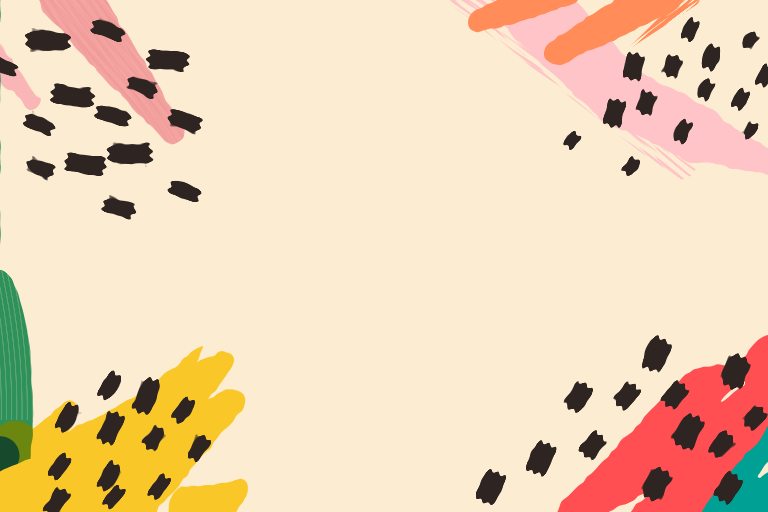
Give the GLSL for this background, as a WebGL 2 fragment shader.

```glsl
#version 300 es
precision highp float;
// Cream paper with painted corners: tapered brush strokes (capsule distances),
// a leaf, and curved rows of dark ink dabs. Layered sines roughen the edges
// and break the dry strokes into bristle streaks.
uniform vec2 u_resolution;
out vec4 outColor;

#define EDGE_ROUGH 0.0018
#define DRY_CUTOFF 0.1
#define DAB_TILT 0.5
#define DAB_MIN 0.68
#define DAB_MAX 1.15
#define DAB_FRAY 0.003

const vec3 PAPER = vec3(.99, .925, .82);
const vec3 ROSE = vec3(.95, .63, .62);
const vec3 BLUSH = vec3(1., .77, .78);
const vec3 ORANGE = vec3(1., .55, .35);
const vec3 YELLOW = vec3(.98, .78, .16);
const vec3 GREEN = vec3(.18, .57, .35);
const vec3 OLIVE = vec3(.42, .53, .06);
const vec3 RED = vec3(1., .31, .32);
const vec3 TEAL = vec3(0., .63, .58);
const vec3 INK = vec3(.18, .145, .135);

float hash(vec2 p) { return fract(sin(dot(p, vec2(127.1, 311.7))) * 4375.5); }

// Axes turned so that x runs along the given angle.
vec2 turn(vec2 p, float a) {
  return vec2(cos(a) * p.x + sin(a) * p.y, cos(a) * p.y - sin(a) * p.x);
}

float wobble(vec2 p) {
  return sin(p.x * 61. + 2. * sin(p.y * 43.)) + .6 * sin(p.y * 147. + 2. * sin(p.x * 121.));
}

// Bristle marks along an angle, about -1 to 1.
float bristles(vec2 p, float angle) {
  vec2 q = turn(p, angle);
  return .5 * sin(q.y * 420. + 2. * sin(q.x * 17.)) + .3 * sin(q.y * 910. + 3. * sin(q.x * 31.))
       + .4 * sin(q.x * 38. + 4. * sin(q.y * 160.));
}

// Capsule from ends.xy to ends.zw whose radius goes from r0 to r1.
float stroke(vec2 p, vec4 ends, float r0, float r1) {
  vec2 a = p - ends.xy, b = ends.zw - ends.xy;
  float h = clamp(dot(a, b) / dot(b, b), 0., 1.);
  return length(a - b * h) - mix(r0, r1, h);
}

// Row of n dabs between two ends, bowed upward by bend; dab = half size, angle.
float row(vec2 p, vec4 ends, float bend, int n, vec3 dab) {
  float d = 1.;
  for (int i = 0; i < n; i++) {
    float t = float(i) / float(n - 1);
    vec2 c = mix(ends.xy, ends.zw, t) + vec2(0., bend * 4. * t * (1. - t));
    float h = hash(c);
    vec2 q = turn(p - c, dab.z + (h - .5) * DAB_TILT);
    vec2 size = dab.xy * mix(DAB_MIN, DAB_MAX, h);
    float corner = size.y * .6;
    vec2 e = abs(q) - size + corner;
    float box = length(max(e, 0.)) + min(max(e.x, e.y), 0.) - corner;
    d = min(d, box + DAB_FRAY * sin(q.y * 390. + h * 50.) * smoothstep(0., size.x, abs(q.x)));
  }
  return d;
}

float cover(float d) { return clamp(.5 - d * u_resolution.y, 0., 1.); }

void main() {
  vec2 p = gl_FragCoord.xy / u_resolution * vec2(1.5, 1.);
  float rough = EDGE_ROUGH * wobble(p);
  vec3 col = PAPER;

  // Upper left: rose strokes
  float d = stroke(p, vec4(.133, 1.01, .336, .742), .058, .024);
  col = mix(col, ROSE + .02 * bristles(p, -.92), cover(d + rough));
  d = stroke(p, vec4(-.02, .906, .059, .805), .026, .015);
  col = mix(col, mix(ROSE, BLUSH, .6), cover(d + rough * 2.));

  // Upper right: blush sweep with a dry fringe, then orange strokes
  d = stroke(p, vec4(1.055, .971, 1.211, .814), .068, .059);
  d = min(d, stroke(p, vec4(1.211, .814, 1.367, .736), .059, .055));
  d = min(d, stroke(p, vec4(1.367, .736, 1.514, .678), .05, .023));
  float fringe = stroke(p, vec4(.9, 1.02, 1.33, .68), .035, .03);
  fringe = max(fringe, (DRY_CUTOFF + .2 - bristles(p, -.65)) * .004);
  col = mix(col, BLUSH, cover(min(d + rough, fringe)));
  d = stroke(p, vec4(.936, .957, 1.094, 1.027), .021, .043);
  d = min(d, stroke(p, vec4(1.086, .896, 1.289, 1.01), .023, .043));
  fringe = stroke(p, vec4(1.234, .91, 1.35, 1.004), .002, .017);
  fringe = max(fringe, (-DRY_CUTOFF - .2 - bristles(p, .68)) * .004);
  col = mix(col, ORANGE, cover(min(d + rough, fringe)));

  // Lower left: yellow fingers
  d = stroke(p, vec4(.434, .291, .176, .082), .023, .088);
  d = min(d, stroke(p, vec4(.395, .322, .332, .248), .004, .023));
  d = min(d, stroke(p, vec4(.453, .217, .195, .004), .025, .088));
  d = min(d, stroke(p, vec4(.465, .043, .39, -.006), .02, .064));
  d = min(d, stroke(p, vec4(.133, .203, .03, .043), .016, .068));
  d = min(d, stroke(p, vec4(0., .014, .215, -.006), .068, .078));
  col = mix(col, YELLOW, cover(d + rough));

  // Leaf with pale veins, olive where it crosses the yellow
  float rise = (p.y - .2) / .273;
  float leaf = max(p.x - .064 * sqrt(max(1. - rise * rise, 0.)), .08 + p.x * .4 - p.y);
  float vein = smoothstep(.5, 1., sin((p.x + .1 * rise * rise * .3) * 620.)) * step(.18, p.y);
  vec3 leafColor = mix(GREEN, PAPER, .22 * vein);
  leafColor = mix(leafColor, OLIVE, cover(length(p - vec2(.03, .13)) - .048));
  leafColor = mix(leafColor, GREEN * .5, cover(length(p - vec2(0., .11)) - .038));
  col = mix(col, leafColor, cover(leaf + rough * .5));

  // Lower right: red mass, teal corner, scratches of bare paper
  d = stroke(p, vec4(1.152, -.016, 1.396, .199), .064, .088);
  d = min(d, stroke(p, vec4(1.523, .277, 1.328, .043), .07, .1));
  col = mix(col, RED, cover(d + rough));
  col = mix(col, TEAL, cover(dot(p - vec2(1.367, 0.), vec2(-.777, .63)) + rough));
  d = stroke(p, vec4(1.41, .217, 1.45, .252), .001, .003);
  d = min(d, stroke(p, vec4(1.2, -.01, 1.262, .035), .013, .004));
  d = min(d, stroke(p, vec4(1.484, .07, 1.51, .1), .004, .01));
  col = mix(col, PAPER, cover(d + rough));

  // Ink dabs, one size and slant for each corner
  vec3 dab = vec3(.037, .018, -.25);
  d = row(p, vec4(.094, .92, .328, .883), .04, 3, dab);
  d = min(d, row(p, vec4(.006, .871, .277, .832), -.04, 3, dab));
  d = min(d, row(p, vec4(.078, .758, .361, .764), .014, 3, dab));
  d = min(d, row(p, vec4(.078, .672, .254, .699), -.006, 3, dab));
  d = min(d, row(p, vec4(.232, .594, .361, .627), 0., 2, dab));
  dab = vec3(.022, .015, 1.1);
  d = min(d, row(p, vec4(1.238, .871, 1.463, .922), -.02, 4, dab));
  d = min(d, row(p, vec4(1.262, .799, 1.494, .852), 0., 3, dab));
  d = min(d, row(p, vec4(1.201, .779, 1.465, .744), -.017, 3, dab));
  d = min(d, row(p, vec4(1.117, .727, 1.234, .674), 0., 2, dab));
  d = min(d, row(p, vec4(1.348, .941, 1.447, .805), 0., 2, dab));
  dab = vec3(.03, .017, 1.05);
  d = min(d, row(p, vec4(.215, .246, .359, .199), .004, 3, dab));
  d = min(d, row(p, vec4(.131, .184, .387, .125), 0., 4, dab));
  d = min(d, row(p, vec4(.117, .088, .311, .049), 0., 3, dab));
  d = min(d, row(p, vec4(.111, .02, .221, .029), 0., 2, dab));
  dab = vec3(.029, .02, .95);
  d = min(d, row(p, vec4(1.281, .307, 1.436, .275), 0., 2, dab));
  d = min(d, row(p, vec4(1.131, .223, 1.318, .229), 0., 3, dab));
  d = min(d, row(p, vec4(1.344, .158, 1.473, .184), -.04, 3, dab));
  d = min(d, row(p, vec4(.957, .049, 1.158, .131), .015, 3, dab));
  d = min(d, row(p, vec4(1.281, .055, 1.424, .047), 0., 2, dab));
  col = mix(col, INK, cover(d + rough * .7));

  outColor = vec4(col, 1.);
}
```
